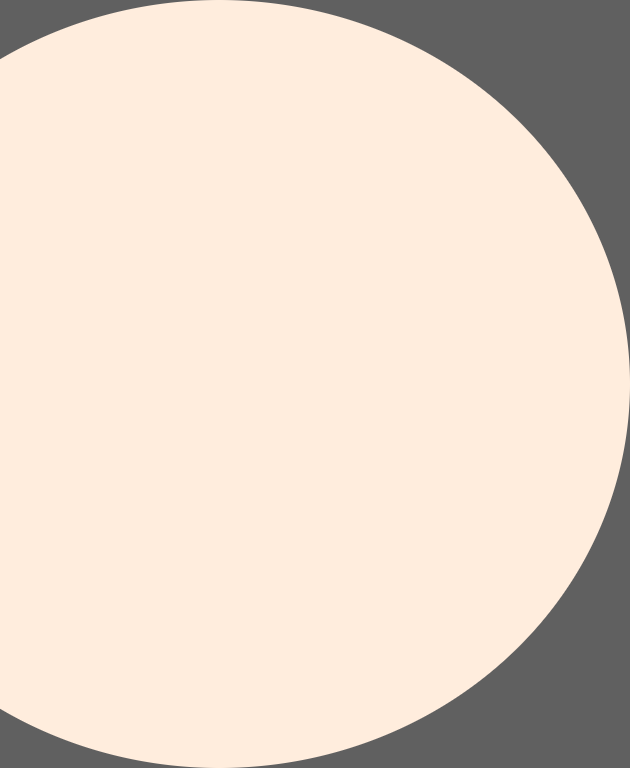
This background is drawn by a WebGL 2 fragment shader. Its source:

```glsl
#version 300 es
precision highp float;
// A large cream ellipse, cut off by the left edge, on a flat grey ground.

uniform vec2 u_resolution;
out vec4 fragColor;

const vec3 GREY = vec3(0.376);
const vec3 CREAM = vec3(1.0, 0.929, 0.867);

// Approximate signed distance to an ellipse, accurate near its edge
float ellipseDistance(vec2 p, vec2 radii) {
    float k = length(p / radii);
    float slope = length(p / (radii * radii));
    return k * (k - 1.0) / max(slope, 1e-4);
}

// Coverage of a shape, softened over one pixel
float coverage(float dist, float pixel) {
    return clamp(0.5 - dist / pixel, 0.0, 1.0);
}

void main() {
    // Canvas units: height is 1, width is the aspect ratio
    vec2 uv = gl_FragCoord.xy / u_resolution;
    vec2 canvas = vec2(u_resolution.x / u_resolution.y, 1.0);
    float pixel = 1.0 / u_resolution.y;

    // The ellipse touches the top, right and bottom edges
    vec2 center = vec2(0.348, 0.5);
    vec2 radii = 1.0 - center;
    float dist = ellipseDistance((uv - center) * canvas, radii * canvas);

    vec3 color = mix(GREY, CREAM, coverage(dist, pixel));
    fragColor = vec4(color, 1.0);
}
```
